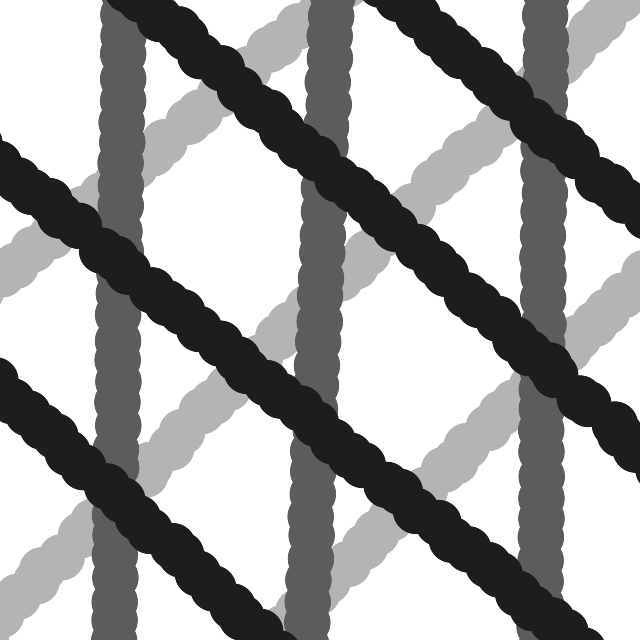
Give the GLSL for this pattern, as a WebGL 1 fragment shader.

```glsl
precision highp float;

// Three layers of beaded ropes crossing on white: pale rising diagonals,
// grey uprights, and near-black falling diagonals on top.
// Each rope is a union of overlapping discs strung along a tilted line.

uniform vec2 u_resolution;

const vec3 PAPER = vec3(1.0);
const vec3 PALE = vec3(0.706);
const vec3 GREY = vec3(0.361);
const vec3 INK = vec3(0.114);

const float BEAD_RADIUS = 0.0363;
const float BEAD_SPACING = 0.034;
const float EMPTY = 9.0; // offset that keeps an unused rope off the canvas

// Two random values in 0..1
vec2 hash2(vec2 cell) {
  vec3 q = fract(cell.xyx * vec3(0.1031, 0.1030, 0.0973));
  q += dot(q, q.yzx + 33.33);
  return fract((q.xx + q.yz) * q.zy);
}

// Signed distance to a rope; offset is measured along the line's normal
float ropeDistance(vec2 p, float angle, float offset, vec2 jitter, float seed) {
  vec2 along = vec2(cos(angle), sin(angle));
  vec2 normal = vec2(-along.y, along.x);
  vec2 local = vec2(dot(p, along), dot(p, normal) - offset) / BEAD_SPACING;
  float nearest = floor(local.x + 0.5);
  float d = 1e3;
  for (int k = -2; k <= 2; k++) {
    float index = nearest + float(k);
    vec2 shift = (hash2(vec2(index + 60.0, seed)) * 2.0 - 1.0) * jitter;
    d = min(d, length(local - vec2(index, 0.0) - shift));
  }
  return d * BEAD_SPACING - BEAD_RADIUS;
}

// Nearest of up to four ropes that share a colour and rough direction
float layerDistance(vec2 p, vec4 angles, vec4 offsets, vec2 jitter, float seed) {
  float d = 1e3;
  for (int i = 0; i < 4; i++) {
    float ropeSeed = seed + 7.0 * float(i);
    d = min(d, ropeDistance(p, angles[i], offsets[i], jitter, ropeSeed));
  }
  return d;
}

vec3 paint(vec3 base, vec3 color, float d, float pixel) {
  return mix(color, base, smoothstep(-0.5 * pixel, 0.5 * pixel, d));
}

void main() {
  float pixel = 1.0 / min(u_resolution.x, u_resolution.y);
  vec2 p = (gl_FragCoord.xy - 0.5 * u_resolution) * pixel;

  // Bead jitter: along the rope, then across it, in bead spacings
  vec2 loose = vec2(0.30, 0.13);
  vec2 tidy = vec2(0.12, 0.05);

  float rising = layerDistance(p, vec4(0.698, 0.779, 0.773, 0.0),
                               vec4(0.371, 0.024, -0.303, EMPTY), loose, 3.0);
  float upright = layerDistance(p, vec4(1.554, 1.532, 1.562, 0.0),
                                vec4(0.314, 0.001, -0.348, EMPTY), tidy, 41.0);
  float falling = layerDistance(p, vec4(-0.757, -0.693, -0.736, -0.726),
                                vec4(-0.419, -0.130, 0.184, 0.456), loose, 83.0);

  vec3 color = paint(PAPER, PALE, rising, pixel);
  color = paint(color, GREY, upright, pixel);
  color = paint(color, INK, falling, pixel);
  gl_FragColor = vec4(color, 1.0);
}
```
